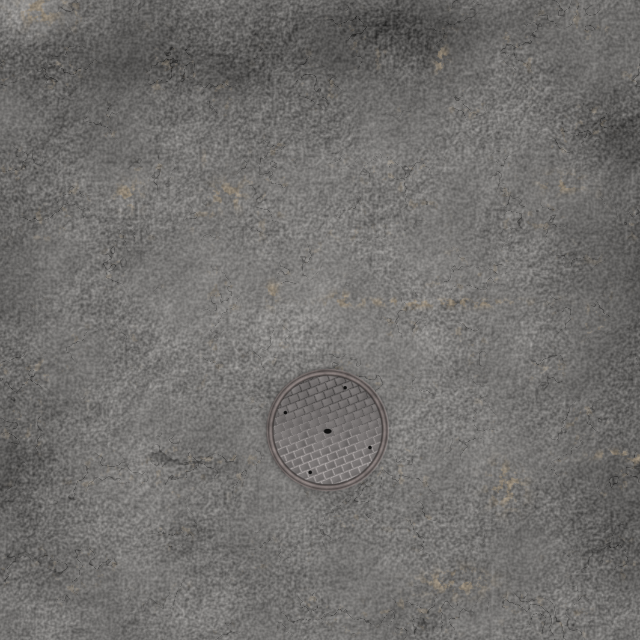
Reproduce this texture procedurally as a Shadertoy shader.

```glsl
#define COVER_CENTER vec2(0.512, 0.328)
#define COVER_RADIUS 0.0955
#define COVER_TILT 0.37
#define TILE_SIZE vec2(0.0155, 0.0118)
#define BASE_LEVEL 0.452
#define STAIN_GAIN 1.3
#define RELIEF_GAIN 0.25
#define GRAIN_GAIN 0.185
#define CRACK_DEPTH 0.12
#define ASPHALT_TINT vec3(1.012, 1.0, 0.985)
#define SAND_COLOR vec3(0.61, 0.555, 0.475)
#define IRON_COLOR vec3(0.455, 0.440, 0.437)

// Soft stains: center, radii
const vec4 STAINS[11] = vec4[11](
    vec4(0.30, 0.91, 0.33, 0.06), vec4(0.97, 0.79, 0.07, 0.07),
    vec4(0.00, 0.62, 0.09, 0.13), vec4(0.00, 0.26, 0.10, 0.16),
    vec4(1.00, 0.55, 0.12, 0.20), vec4(0.97, 0.19, 0.09, 0.12),
    vec4(0.62, 0.96, 0.14, 0.05), vec4(0.04, 1.00, 0.06, 0.04),
    vec4(0.50, 0.50, 0.34, 0.26), vec4(0.28, 0.16, 0.04, 0.03),
    vec4(0.17, 0.82, 0.07, 0.08));
const float STAIN_LEVELS[11] = float[11](
    -0.085, -0.08, -0.065, -0.075, -0.085, -0.085, -0.07, 0.09, 0.03, -0.04, -0.03);

// Sandy deposits: center, radii
const vec4 DEPOSITS[11] = vec4[11](
    vec4(0.065, 0.985, 0.03, 0.02), vec4(0.88, 0.712, 0.03, 0.013),
    vec4(0.535, 0.531, 0.016, 0.012), vec4(0.68, 0.525, 0.13, 0.007),
    vec4(0.425, 0.54, 0.01, 0.018), vec4(0.355, 0.695, 0.025, 0.02),
    vec4(0.20, 0.695, 0.02, 0.02), vec4(0.97, 0.286, 0.04, 0.008),
    vec4(0.79, 0.24, 0.025, 0.03), vec4(0.71, 0.09, 0.05, 0.018),
    vec4(0.69, 0.91, 0.012, 0.02));

vec2 hashGradient(vec2 cell) {
    vec3 q = fract(cell.xyx * vec3(0.1031, 0.1030, 0.0973));
    q += dot(q, q.yzx + 33.33);
    float angle = 6.2832 * fract((q.x + q.y) * q.z);
    return vec2(cos(angle), sin(angle));
}

float gradientNoise(vec2 p) {
    vec2 i = floor(p), f = p - i;
    vec2 u = f * f * f * (f * (f * 6.0 - 15.0) + 10.0);
    float a = dot(hashGradient(i), f);
    float b = dot(hashGradient(i + vec2(1, 0)), f - vec2(1, 0));
    float c = dot(hashGradient(i + vec2(0, 1)), f - vec2(0, 1));
    float d = dot(hashGradient(i + 1.0), f - 1.0);
    return 1.4 * mix(mix(a, b, u.x), mix(c, d, u.x), u.y);
}

float fbm(vec2 p) {
    float sum = 0.0, gain = 0.5;
    for (int i = 0; i < 5; i++) {
        sum += gain * gradientNoise(p);
        p = mat2(1.6, 1.2, -1.2, 1.6) * p + 7.3;
        gain *= 0.55;
    }
    return sum;
}

float blob(vec2 p, vec4 shape) {
    vec2 d = (p - shape.xy) / shape.zw;
    return exp(-dot(d, d));
}

float line(float d, float width, float px) {
    return 1.0 - smoothstep(width - px, width + px, abs(d));
}

vec3 asphalt(vec2 p) {
    vec2 warp = vec2(fbm(p * 9.0), fbm(p * 9.0 + 40.0));

    // Broad tone
    float tone = BASE_LEVEL - 0.03 * smoothstep(0.7, 1.0, p.y);
    for (int i = 0; i < 11; i++)
        tone += STAIN_GAIN * STAIN_LEVELS[i] * blob(p + 0.035 * warp, STAINS[i]);
    tone += 0.075 * fbm(p * 7.0 + 3.0) + 0.04 * warp.x;

    // Lit relief and grain
    vec2 toLight = vec2(-0.0016, 0.0022);
    vec2 q = p + 0.02 * warp;
    float rough = smoothstep(-0.45, 0.4, gradientNoise(p * 8.0 + 17.0));
    float slope = fbm(q * 28.0) - fbm((q + toLight) * 28.0);
    tone += RELIEF_GAIN * slope * mix(0.75, 1.2, rough);
    float grain = gradientNoise(p * 215.0) + 0.6 * gradientNoise(p * 120.0 + 9.0);
    tone += GRAIN_GAIN * grain * mix(0.38, 0.58, rough);

    // Broken cracks
    float vein = abs(gradientNoise(q * vec2(17.0, 21.0) + warp * 1.5));
    float broken = smoothstep(0.0, 0.4, gradientNoise(p * 13.0 + 60.0));
    tone -= CRACK_DEPTH * broken * (1.0 - smoothstep(0.0, 0.05, vein));

    // Sand in hollows
    float sand = 0.0;
    for (int i = 0; i < 11; i++)
        sand += blob(p + 0.012 * warp, DEPOSITS[i]);
    float clump = fbm(p * 55.0 + 20.0);
    float mask = smoothstep(-0.06, 0.18, clump) * min(1.4 * sand, 1.0);
    mask += 0.5 * smoothstep(0.18, 0.40, clump) * broken;
    vec3 sandLit = SAND_COLOR * (0.95 + grain * GRAIN_GAIN + 0.4 * slope);
    return mix(tone * ASPHALT_TINT, sandLit, clamp(0.75 * mask, 0.0, 0.8));
}

vec3 cover(vec2 d, float px) {
    float r = length(d);
    float c = cos(COVER_TILT), s = sin(COVER_TILT);
    vec2 local = mat2(c, -s, s, c) * d;
    float wear = fbm(d * 45.0);

    // Staggered tread tiles
    vec2 grid = local / TILE_SIZE;
    grid.x += 0.5 * mod(floor(grid.y), 2.0);
    vec2 edge = (0.5 - abs(fract(grid) - 0.5)) * TILE_SIZE;
    float groove = line(min(edge.x, edge.y), 0.0012, px);
    vec2 bevel = fract(grid) - 0.5;
    float level = 1.0 + 0.18 * wear + 0.14 * (bevel.y - bevel.x);
    level += groove * mix(-0.26, 0.32, smoothstep(0.06, -0.05, d.y + 0.05 * wear));
    vec3 color = IRON_COLOR * level;

    // Concentric rim
    float rim = smoothstep(-px, px, r - 0.085);
    color = mix(color, IRON_COLOR * vec3(0.98, 0.94, 0.93) * (0.96 + 0.3 * wear), rim);
    color *= 1.0 - 0.32 * line(r - 0.0855, 0.0012, px);
    color *= 1.0 + 0.22 * line(r - 0.0890, 0.0012, px);
    color *= 1.0 - 0.25 * line(r - 0.0925, 0.0008, px);

    // Lifting holes
    float hole = length(d * vec2(0.7, 1.1) - vec2(0.0, -0.002)) - 0.0042;
    for (int k = 0; k < 4; k++) {
        float angle = 1.18 + 1.5708 * float(k);
        hole = min(hole, length(d - 0.0715 * vec2(cos(angle), sin(angle))) - 0.0027);
    }
    return mix(color, vec3(0.06), 1.0 - smoothstep(-px, px, hole));
}

void mainImage(out vec4 fragColor, in vec2 fragCoord) {
    vec2 p = fragCoord / iResolution.xy;
    float px = 0.75 / iResolution.y;
    vec2 d = p - COVER_CENTER;
    float gap = length(d) - COVER_RADIUS;

    // Cover set into the road
    vec3 color = asphalt(p);
    color *= 1.0 - 0.22 * exp(-abs(gap) / 0.004);
    color = mix(color, cover(d, px), 1.0 - smoothstep(-px, px, gap));
    color += 0.07 * line(gap, 0.0010, px) * (0.6 + d.x / COVER_RADIUS);
    fragColor = vec4(clamp(color, 0.0, 1.0), 1.0);
}
```
